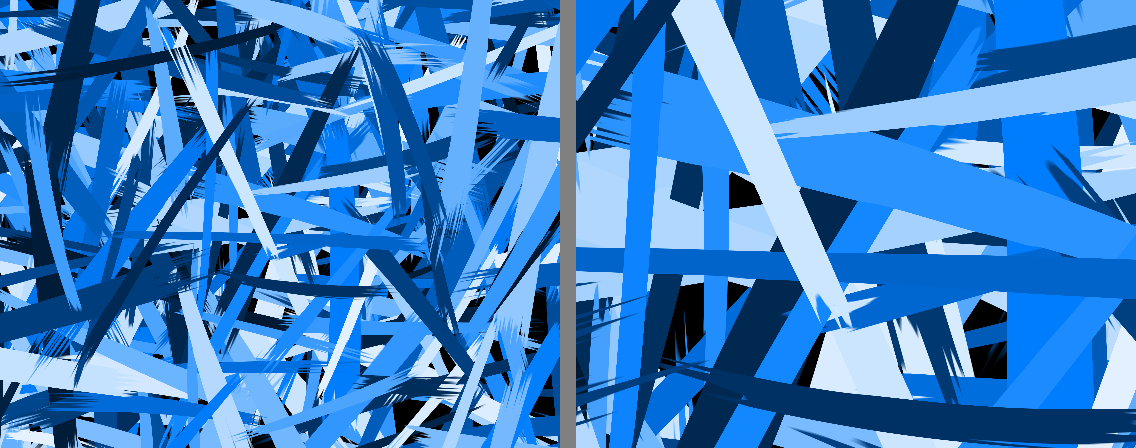
Left: the whole. Right: its middle third, enlarged.
A WebGL 2 fragment shader for this background:

```glsl
#version 300 es
precision highp float;
// Overlapping dry-brush strokes in shades of azure, from near black to near white.
// Strokes are composited front to back; each is a bent, tapered bar whose
// ends and edges are worn away by noise stretched along the bristles.

uniform vec2 u_resolution;
out vec4 fragColor;

const int STROKES = 340;

vec4 hash4(float n) {
    vec4 p = fract(n * vec4(0.1031, 0.1030, 0.0973, 0.1099));
    p += dot(p, p.wzxy + 33.33);
    return fract((p.xxyz + p.yzzw) * p.zywx);
}

float hash(vec2 p) {
    vec3 q = fract(p.xyx * 0.1031);
    q += dot(q, q.yzx + 33.33);
    return fract((q.x + q.y) * q.z);
}

float noise(vec2 p) {
    vec2 cell = floor(p), f = fract(p);
    f = f * f * (3.0 - 2.0 * f);
    return mix(mix(hash(cell), hash(cell + vec2(1, 0)), f.x),
               mix(hash(cell + vec2(0, 1)), hash(cell + vec2(1, 1)), f.x), f.y);
}

// Fully saturated azure at the given lightness
vec3 azure(float lightness) {
    vec3 pure = vec3(0.0, 0.49, 0.99);
    return lightness < 0.5 ? pure * 2.0 * lightness
                           : mix(pure, vec3(1.0), 2.0 * lightness - 1.0);
}

// Coverage of one stroke; p is in its frame, x along and y across
float stroke(vec2 p, float halfLength, float halfWidth, float id, vec4 rnd, float pixel) {
    float along = p.x / halfLength;
    p.y += (rnd.x - 0.5) * 0.05 * along * along;
    float width = halfWidth * mix(0.8 - 0.45 * rnd.y, 1.1, 0.5 + 0.5 * along);
    if (abs(along) > 1.0 || abs(p.y) > width) return 0.0;

    // Distance to the bare ends and edges, as a share of the worn zone
    float slant = (rnd.z - 0.5) * 1.6 * p.y;
    float tail = (halfLength - p.x + slant) / mix(0.10, 0.30, rnd.w);
    float head = (halfLength + p.x + slant) / mix(0.04, 0.14, rnd.z);
    float side = (width - abs(p.y)) / 0.004;
    float body = min(min(head, tail), side);
    if (body > 1.2) return 1.0;

    // Fine bristles in coarser clumps, slightly skewed to the stroke
    float across = p.y + (rnd.w - 0.5) * 0.06 * p.x;
    float bristle = noise(vec2(p.x * 5.0 + id * 3.0, across / 0.0026 + id * 11.0));
    float clump = noise(vec2(p.x * 3.0 + id * 5.0, across / 0.011 + id * 7.0));
    float wear = 0.62 * bristle + 0.38 * clump;
    return clamp((body - wear) / clamp(pixel * 70.0, 0.02, 0.4) + 0.5, 0.0, 1.0);
}

void main() {
    float pixel = 1.0 / u_resolution.y;
    vec2 uv = gl_FragCoord.xy * pixel;
    float aspect = u_resolution.x * pixel;

    vec3 color = vec3(0.0);
    float open = 1.0;
    for (int i = 0; i < STROKES; i++) {
        float id = float(i) + 1.0;
        vec4 place = hash4(id * 1.37 + 5.1);
        vec4 form = hash4(id * 2.71 + 91.7);

        vec2 center = mix(vec2(-0.12), vec2(aspect, 1.0) + 0.12, place.xy);
        vec2 offset = uv - center;
        float halfLength = mix(0.17, 0.42, form.x);
        if (dot(offset, offset) > halfLength * halfLength * 1.1) continue;

        // Shallow strokes and steep ones, painted in either sense
        float angle = place.z < 0.42 ? mix(-0.5, 0.38, place.w)
                                     : mix(0.8, 2.25, place.w);
        angle += step(0.5, form.z) * 3.14159;
        vec2 dir = vec2(cos(angle), sin(angle));
        vec2 local = vec2(dot(offset, dir), dot(offset, vec2(-dir.y, dir.x)));

        float halfWidth = mix(0.015, 0.042, form.y * form.y);
        float cover = stroke(local, halfLength, halfWidth, id, hash4(id * 3.19 + 17.3), pixel);

        // Golden-ratio steps spread the shades evenly
        float lightness = mix(0.09, 0.95, fract(id * 0.618034));
        color += open * cover * azure(lightness);
        open *= 1.0 - cover;
        if (open < 0.01) break;
    }
    fragColor = vec4(color, 1.0);
}
```
